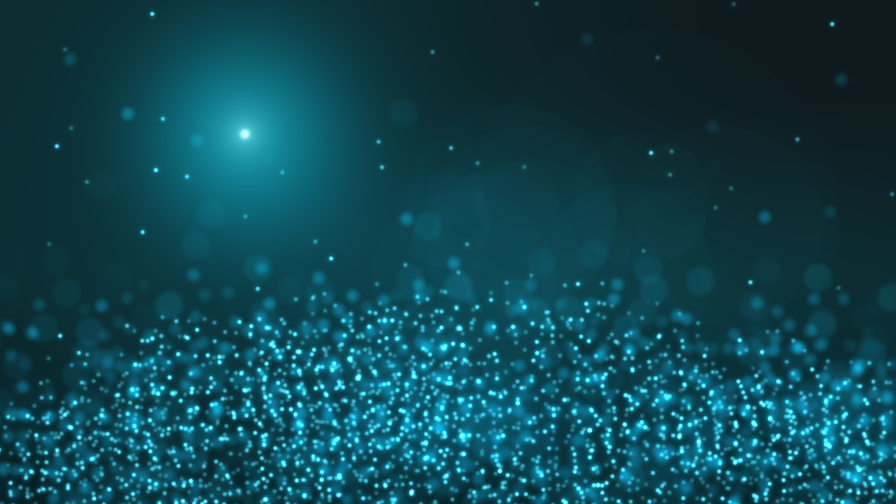
Give the GLSL for this background, as a WebGL 1 fragment shader.

```glsl
precision highp float;
// A pale star glowing in deep teal haze above a drifting field of cyan sparks.
// Gaussian glows and faint lens discs form the backdrop; turned, jittered grids
// scatter the soft bokeh and sharp sparks under a dome-shaped density.
uniform vec2 u_resolution;

float hash(vec2 p) {
  return fract(sin(dot(p, vec2(127.1, 311.7))) * 43758.5453);
}

float noise(vec2 p) {
  vec2 i = floor(p), f = fract(p);
  f = f * f * (3.0 - 2.0 * f);
  return mix(mix(hash(i), hash(i + vec2(1.0, 0.0)), f.x),
             mix(hash(i + vec2(0.0, 1.0)), hash(i + 1.0), f.x), f.y);
}

float blob(vec2 p, vec2 centre, vec2 spread) {
  vec2 q = (p - centre) / spread;
  return exp(-dot(q, q));
}

// Filled circle, slightly brighter toward its soft rim
float lensDisc(vec2 p, vec2 centre, float radius) {
  float d = length(p - centre) / radius;
  return (1.0 - smoothstep(0.96, 1.0, d)) * (0.4 + 0.6 * d * d);
}

// Chance of a particle: full near the floor, thinning toward a domed top
float density(vec2 p, float top, float sag) {
  float x = (p.x - 0.89) / 0.89;
  top -= sag * x * x;
  float fade = 1.0 - smoothstep(top - 0.3, top, p.y);
  return fade * (0.45 + 0.75 * noise(p * 7.0));
}

// One grid of particles: x is the falloff inside a particle, y its random tone
vec2 particles(vec2 p, float cell, float radius, float seed, float top, float sag) {
  float c = cos(seed * 1.7), s = sin(seed * 1.7);
  mat2 turn = mat2(c, s, -s, c);
  vec2 q = turn * p / cell + seed * 7.3;
  vec2 id = floor(q);
  vec2 jitter = vec2(hash(id + seed), hash(id + seed + 19.7)) - 0.5;
  vec2 centre = id + 0.5 + jitter * (1.0 - 2.0 * radius / cell);
  vec2 home = (centre - seed * 7.3) * cell * turn;
  float present = step(hash(id + seed + 41.3), density(home, top, sag));
  float d = length(q - centre) * cell / radius;
  return vec2(max(1.0 - d, 0.0) * present, hash(id + seed + 67.9));
}

void main() {
  vec2 p = gl_FragCoord.xy / u_resolution.y;
  p.x += 0.5 * (16.0 / 9.0 - u_resolution.x / u_resolution.y);

  // Backdrop: teal haze, dark toward the upper right
  float shade = smoothstep(0.5, 1.6, p.x) * smoothstep(0.3, 0.9, p.y);
  vec3 color = mix(vec3(0.045, 0.175, 0.195), vec3(0.055, 0.1, 0.11), shade);
  color += vec3(0.0, 0.085, 0.105) * blob(p, vec2(0.92, 0.47), vec2(0.55, 0.24));

  // Faint overlapping lens discs
  float discs = 0.8 * lensDisc(p, vec2(1.3, 0.58), 0.37);
  for (int i = 0; i < 12; i++) {
    vec2 k = vec2(float(i), 3.7);
    vec2 centre = vec2(mix(0.75, 1.45, hash(k)), mix(0.42, 0.66, hash(k + 5.1)));
    discs += lensDisc(p, centre, mix(0.05, 0.22, hash(k + 9.3)));
  }
  color += vec3(0.001, 0.011, 0.013) * discs;

  // Star: wide halo, inner glow and warm core
  float r = length(p - vec2(0.486, 0.734));
  color += vec3(0.0, 0.34, 0.4) * exp(-r * r / 0.04);
  color += vec3(0.3, 0.3, 0.27) * exp(-r / 0.035);
  color += vec3(0.6, 0.4, 0.3) * exp(-r * r / 0.00008);

  // Cloudy light within the particle field
  float cloud = 0.6 * noise(p * 6.0) + 0.4 * noise(p * 15.0 + 8.0);
  float field = 1.0 - smoothstep(0.12, 0.5, p.y);
  color *= 1.0 - 0.4 * field * (1.0 - cloud);
  float pools = 0.3 + 0.8 * blob(p, vec2(0.98, 0.14), vec2(0.35, 0.2))
              + 0.7 * blob(p, vec2(1.58, 0.13), vec2(0.25, 0.16));
  color += vec3(0.0, 0.17, 0.23) * field * cloud * pools;

  // Large and medium out-of-focus particles
  for (int i = 0; i < 4; i++) {
    float seed = float(i) + 1.0;
    vec2 large = particles(p, 0.11, 0.036, seed, 0.62, 0.05);
    vec2 medium = particles(p, 0.055, 0.02, seed + 10.0, 0.55, 0.12);
    color += vec3(0.005, 0.07, 0.09) * smoothstep(0.0, 0.45, large.x) * large.y;
    color += vec3(0.01, 0.22, 0.29) * smoothstep(0.0, 0.9, medium.x) * medium.y;
  }

  // Sharp sparks with small halos
  for (int i = 0; i < 6; i++) {
    vec2 spark = particles(p, 0.036, 0.014, float(i) + 20.0, 0.52, 0.22);
    float tone = 0.25 + 0.75 * spark.y * spark.y;
    color += vec3(0.02, 0.3, 0.38) * spark.x * spark.x * tone;
    color += vec3(0.35, 0.6, 0.6) * smoothstep(0.55, 0.9, spark.x) * tone;
  }

  gl_FragColor = vec4(min(color, 1.0), 1.0);
}
```
